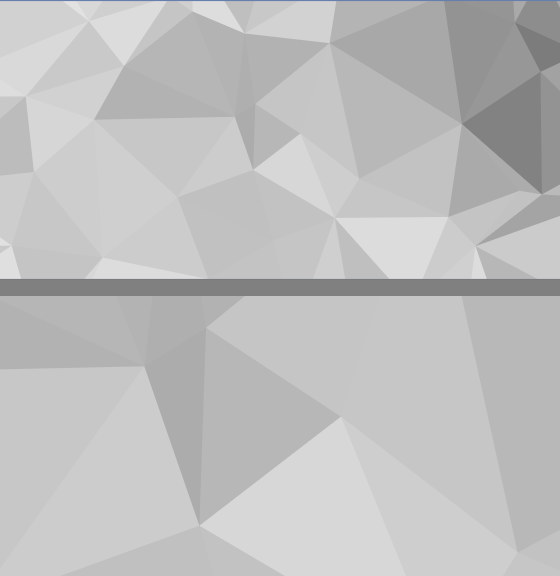
Top, the full canvas; bottom, a detail of the centre.
This background is drawn by a WebGL 2 fragment shader. Its source:

```glsl
#version 300 es
precision highp float;
// Low-poly backdrop: flat grey triangles with two darker regions and thin rules
// at top and bottom. A turned, jittered lattice is cut into triangles, and each
// takes its grey from a smooth shade field at its center plus a random step.

uniform vec2 u_resolution;
out vec4 fragColor;

const float CELL = 0.29;                              // lattice step, canvas heights
const mat2 TURN = mat2(0.94, 0.342, -0.342, 0.94);    // hides the lattice rows

float hash(vec2 p) {
    vec3 q = fract(p.xyx * vec3(0.1031, 0.1030, 0.0973));
    q += dot(q, q.yzx + 33.33);
    return fract((q.x + q.y) * q.z);
}

// Jitter below half a step keeps every lattice quad simple.
vec2 latticePoint(vec2 id) {
    vec2 jitter = vec2(hash(id + 17.3), hash(id + 71.9)) - 0.5;
    return TURN * (id + 0.92 * jitter) * CELL;
}

float cross2(vec2 u, vec2 v) { return u.x * v.y - u.y * v.x; }

float area(vec2 a, vec2 b, vec2 c) { return cross2(b - a, c - a); }

// Signed distance to the line through a and b, positive on its left.
float edge(vec2 p, vec2 a, vec2 b) {
    return cross2(b - a, p - a) / max(length(b - a), 1e-5);
}

float shade(vec2 center, float random) {
    vec2 corner = (center - vec2(1.92, 0.74)) * vec2(1.0, 0.75);
    vec2 middle = center - vec2(0.76, 0.66);
    float dark = 0.28 * exp(-dot(corner, corner) / 0.17)
               + 0.15 * exp(-dot(middle, middle) / 0.045);
    return 0.89 - 0.16 * random - dark;
}

// One counter-clockwise triangle as (tone * coverage, coverage).
vec2 triangle(vec2 p, vec2 a, vec2 b, vec2 c, float random, float pixel) {
    float inside = min(edge(p, a, b), min(edge(p, b, c), edge(p, c, a)));
    float coverage = clamp(inside / pixel + 0.5, 0.0, 1.0);
    return coverage * vec2(shade((a + b + c) / 3.0, random), 1.0);
}

void main() {
    float pixel = 1.0 / u_resolution.y;
    vec2 p = gl_FragCoord.xy * pixel;
    vec2 home = floor(transpose(TURN) * p / CELL);

    // Triangles of the surrounding quads
    vec2 sum = vec2(0.0);
    for (int j = -1; j <= 1; j++) {
        for (int i = -1; i <= 1; i++) {
            vec2 id = home + vec2(i, j);
            vec2 a = latticePoint(id);
            vec2 b = latticePoint(id + vec2(1, 0));
            vec2 c = latticePoint(id + vec2(1, 1));
            vec2 d = latticePoint(id + vec2(0, 1));
            float r1 = hash(id + 131.7);
            float r2 = hash(id + 257.1);

            // Shorter diagonal, unless it leaves the quad
            bool acValid = area(a, b, c) > 0.0 && area(a, c, d) > 0.0;
            bool bdValid = area(a, b, d) > 0.0 && area(b, c, d) > 0.0;
            bool acShorter = distance(a, c) < distance(b, d);
            if (acValid && (acShorter || !bdValid)) {
                sum += triangle(p, a, b, c, r1, pixel);
                sum += triangle(p, a, c, d, r2, pixel);
            } else {
                sum += triangle(p, a, b, d, r1, pixel);
                sum += triangle(p, b, c, d, r2, pixel);
            }
        }
    }
    vec3 color = vec3(sum.x / max(sum.y, 1e-4));

    // Thin rules along the top and bottom
    float rule = 1.0 / 256.0;
    float top = clamp((rule - 1.0 + p.y) / pixel + 0.5, 0.0, 1.0);
    float bottom = clamp((rule - p.y) / pixel + 0.5, 0.0, 1.0);
    color = mix(color, vec3(0.40, 0.50, 0.67), top);
    color = mix(color, vec3(0.47, 0.48, 0.49), bottom);

    fragColor = vec4(color, 1.0);
}
```
